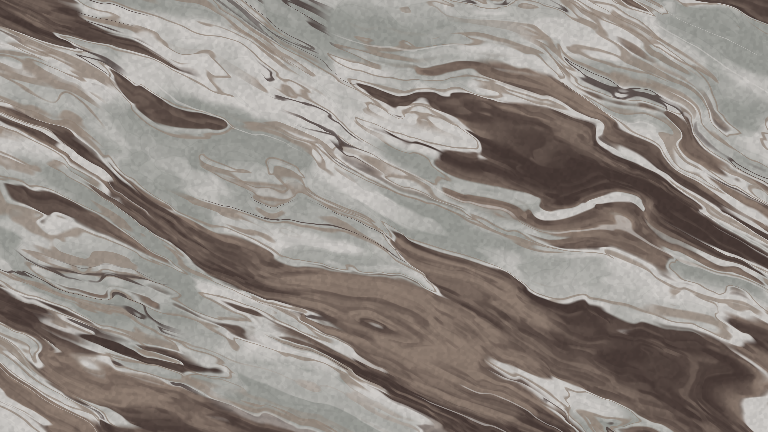
Write a WebGL 1 fragment shader that draws this texture.

```glsl
precision highp float;
uniform vec2 u_resolution;

const float TILT = 0.42;          // downward slope of the strata, radians
const float BEND = 0.05;          // strata steepen to the right
const float FOLD = 0.15;          // size of the broad folds
const float RIPPLE = 0.045;       // size of the small folds
const float BROWN_LEVEL = 0.535;  // higher leaves less brown
const float EDGE = 0.022;         // softness of band edges
const float GRAIN = 0.09;

const vec3 DARK_BROWN = vec3(0.27, 0.22, 0.205);
const vec3 TAN = vec3(0.54, 0.475, 0.43);
const vec3 BEIGE = vec3(0.56, 0.505, 0.46);
const vec3 UMBER = vec3(0.25, 0.20, 0.19);
const vec3 GREY = vec3(0.575, 0.58, 0.56);
const vec3 WHITE = vec3(0.775, 0.763, 0.75);

vec2 hash2(vec2 p) {
  vec2 k = vec2(dot(p, vec2(127.1, 311.7)), dot(p, vec2(269.5, 183.3)));
  return fract(sin(k) * 43758.5453);
}

// Cellular noise: x = blended cell value, y = distance to the cell border
vec2 cells(vec2 p) {
  vec2 base = floor(p);
  vec2 f = p - base;
  float sum = 0.0, weight = 0.0, near = 9.0, next = 9.0;
  for (int j = -1; j <= 1; j++) {
    for (int i = -1; i <= 1; i++) {
      vec2 g = vec2(float(i), float(j));
      vec2 r = hash2(base + g);
      vec2 d = g + 0.1 + 0.8 * r - f;
      float d2 = dot(d, d);
      float w = exp(-8.0 * d2);
      sum += w * hash2(base + g + 57.0).x;
      weight += w;
      next = min(next, max(near, d2));
      near = min(near, d2);
    }
  }
  return vec2(sum / weight, sqrt(next) - sqrt(near));
}

// Three octaves, each finer across the strata than along them
float strata(vec2 q, vec2 scale) {
  float sum = 0.0, amp = 0.55;
  for (int i = 0; i < 3; i++) {
    sum += amp * cells(q * scale + float(i) * 17.3).x;
    scale *= vec2(2.4, 2.6);
    amp *= 0.52;
  }
  return sum / 0.985;
}

// Position along (x) and across (y) the folded strata
vec2 foldedCoords(vec2 p) {
  float c = cos(TILT), s = sin(TILT);
  vec2 q = vec2(c * p.x - s * p.y, s * p.x + c * p.y);
  float broad = cells(q * vec2(1.7, 3.1) + 4.0).x - 0.5;
  float small = cells(q * vec2(5.0, 9.0) + 21.0).x - 0.5;
  float tiny = cells(q * vec2(14.0, 26.0) + 33.0).x - 0.5;
  float waves = sin(q.x * 5.3 + q.y * 4.0) + 0.5 * sin(q.x * 11.7 - q.y * 9.0 + 1.3);
  q.y += BEND * q.x * q.x + FOLD * broad + RIPPLE * small + 0.012 * tiny + 0.01 * waves;
  q.x += 0.2 * small + 0.06 * tiny;
  return q;
}

float bump(float x, float width) {
  return exp(-x * x / (width * width));
}

float line(float x, float width) {
  return 1.0 - smoothstep(0.3 * width, width, abs(x));
}

void main() {
  vec2 p = (gl_FragCoord.xy - 0.5 * u_resolution) / u_resolution.y;
  vec2 q = foldedCoords(p);

  // Where the brown gathers: a wide belt, a dark seam, a clear corner
  float belt = bump(q.y - 0.08, 0.09);
  float seam = bump(q.y - 0.27, 0.03) * smoothstep(-0.1, 0.35, q.x);
  float corner = smoothstep(0.36, 0.6, q.y);
  float level = strata(q + 3.0, vec2(1.3, 9.0));
  level += 0.14 * belt + 0.22 * seam - 0.13 * corner - BROWN_LEVEL;

  // Pale ground: grey crystal patches under white drifts
  float drift = 0.6 * cells(q * vec2(3.2, 9.0) + 40.0).x
              + 0.4 * cells(q * vec2(9.0, 24.0) + 51.0).x;
  vec2 crystal = cells(q * vec2(16.0, 24.0) + 8.0);
  float pale = smoothstep(0.22, 0.75, drift) + 0.25 * (crystal.x - 0.5);
  pale -= 0.10 * line(crystal.y, 0.12);
  pale += 0.45 * bump(level + 0.035, 0.03);
  vec3 color = mix(GREY, WHITE, clamp(pale, 0.0, 1.0));

  // Veins: beige outlines beside the bands, then free beige and dark threads
  float gate = cells(q * vec2(2.5, 6.0) + 70.0).x;
  float thread = strata(q + 9.0, vec2(1.2, 11.0));
  color = mix(color, BEIGE, 0.75 * line(level + 0.085, 0.025));
  color = mix(color, BEIGE, 0.8 * line(thread - 0.5, 0.04) * smoothstep(0.3, 0.5, gate));
  color = mix(color, UMBER, 0.75 * line(thread - 0.6, 0.022) * smoothstep(0.45, 0.65, gate));

  // Brown bands with fine lengthwise streaks
  float tone = 0.45 * cells(q * vec2(2.0, 18.0) + 90.0).x
             + 0.33 * cells(q * vec2(6.0, 65.0) + 81.0).x
             + 0.22 * cells(q * vec2(24.0, 130.0) + 62.0).x;
  tone -= 0.3 * seam;
  vec3 brown = mix(DARK_BROWN, TAN, smoothstep(0.15, 0.82, tone));
  color = mix(color, brown, smoothstep(-EDGE, EDGE, level));

  // White threads that cut through the brown
  float cut = cells(q * vec2(1.1, 13.0) + 105.0).x;
  color = mix(color, WHITE, 0.6 * line(cut - 0.5, 0.03) * smoothstep(0.5, 0.35, gate));

  // Stone grain
  color *= 1.0 + GRAIN * (cells(p * 130.0).x - 0.5);
  gl_FragColor = vec4(color, 1.0);
}
```
